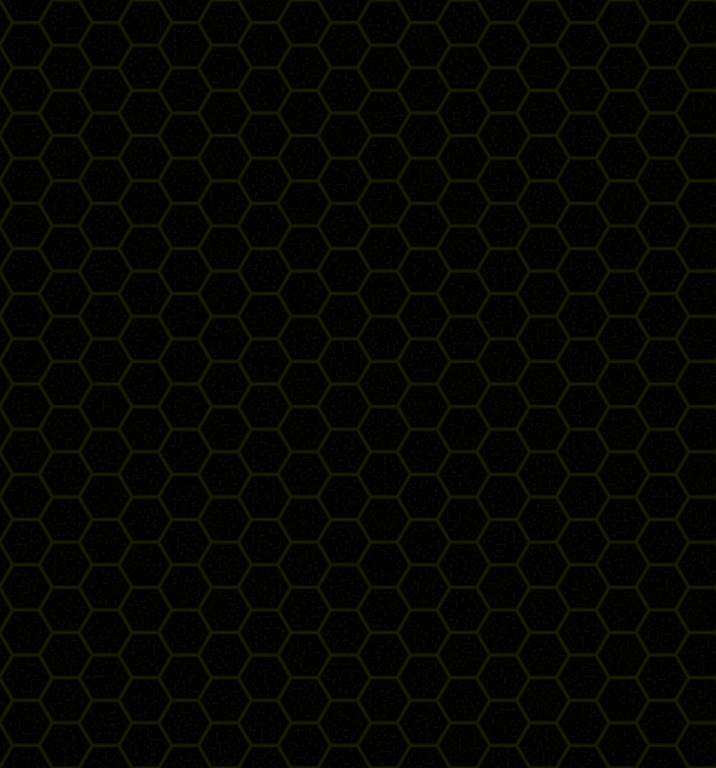
Give the GLSL for this pattern, as a Shadertoy shader.

```glsl
// A dark honeycomb: thin, soft olive outlines around near-black flat-topped cells.
// Two interleaved rectangular lattices give the nearest cell and its edge distance;
// wrapping gradient noise adds faint grain inside cells and wear along the lines.

#define REPEATS vec2(9.0, 17.0)        // column pairs across, rows down
#define COLUMN_SHIFT 0.326             // first cell centre, in column pairs
#define LINE_REACH 0.064               // line fade distance, in row heights
#define LINE_WEAR 0.16                 // brightness variation along lines
#define LINE_WOBBLE 0.008              // edge roughness, in row heights
#define GRAIN_CELLS vec2(239.0, 256.0) // noise cells over the canvas
#define GRAIN_GAIN 0.042               // brightness of the specks
#define BASE_COLOR vec3(0.004, 0.004, 0.001)
#define LINE_COLOR vec3(0.104, 0.124, 0.004)
#define GRAIN_TINT vec3(1.0, 1.0, 0.5)

const float SQRT3 = sqrt(3.0);

// Integer hash turned into a unit gradient direction
vec2 gradientAt(vec2 cell, vec2 period) {
    uvec2 c = uvec2(mod(cell, period));
    uint h = c.x * 1597u + c.y * 51749u + 977u;
    h = (h ^ (h >> 15)) * 739391u;
    h = (h ^ (h >> 13)) * 668265u;
    h ^= h >> 16;
    float angle = float(h & 65535u) / 65536.0 * 6.28318;
    return vec2(cos(angle), sin(angle));
}

// Gradient noise that wraps after a whole number of cells
float gradientNoise(vec2 p, vec2 period) {
    vec2 i = floor(p), f = p - i;
    vec2 u = f * f * f * (f * (f * 6.0 - 15.0) + 10.0);
    vec2 e = vec2(1.0, 0.0);
    float a = dot(gradientAt(i, period), f);
    float b = dot(gradientAt(i + e.xy, period), f - e.xy);
    float c = dot(gradientAt(i + e.yx, period), f - e.yx);
    float d = dot(gradientAt(i + e.xx, period), f - e.xx);
    return mix(mix(a, b, u.x), mix(c, d, u.x), u.y);
}

// Distance to the nearest cell border; rows are one unit high
float honeycombEdge(vec2 p) {
    vec2 pitch = vec2(SQRT3, 1.0);
    vec2 a = mod(p, pitch) - 0.5 * pitch;
    vec2 b = mod(p + 0.5 * pitch, pitch) - 0.5 * pitch;
    vec2 q = abs(dot(a, a) < dot(b, b) ? a : b);
    return 0.5 - max(q.y, dot(q, vec2(0.5 * SQRT3, 0.5)));
}

void mainImage(out vec4 fragColor, in vec2 fragCoord) {
    vec2 uv = fragCoord / iResolution.xy;
    vec2 p = (uv * REPEATS - vec2(COLUMN_SHIFT, 0.0)) * vec2(SQRT3, 1.0);

    float grain = gradientNoise(uv * GRAIN_CELLS, GRAIN_CELLS);
    vec2 wearCells = REPEATS * vec2(6.0, 4.0);
    float wear = gradientNoise(uv * wearCells, wearCells);

    // Outline: soft ridge, never narrower than a pixel
    float edge = honeycombEdge(p);
    float pixel = REPEATS.y / iResolution.y;
    float reach = max(LINE_REACH, pixel);
    float line = clamp(1.0 - (edge + LINE_WOBBLE * wear) / reach, 0.0, 1.0);
    line *= 1.0 + LINE_WEAR * (wear + 0.5 * grain);

    // Grain: sparse specks kept clear of the outline
    float inside = smoothstep(0.05, 0.12, edge);
    float specks = smoothstep(0.05, 0.5, grain) * inside;

    vec3 color = mix(BASE_COLOR, LINE_COLOR, line);
    color += GRAIN_GAIN * specks * GRAIN_TINT;
    fragColor = vec4(color, 1.0);
}
```
